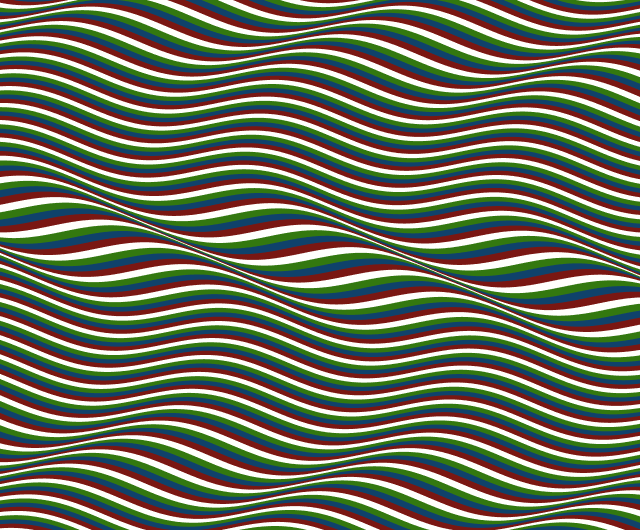
A Shadertoy shader for this pattern:

```glsl
// Tilted four-colour stripes, each one the same travelling sine curve.
// The crest position drifts from stripe to stripe, so neighbours spread apart
// or pinch together. The stripe under a pixel is found by bisection.

// Horizontal crest position of the stripe at level v
float crestShift(float v) {
    float a = 7.45 * (v - 0.421);
    return 0.70 + 0.22 * (sin(a) + 0.12 * sin(2.0 * a) + 0.12 * sin(3.0 * a));
}

// Height at which stripe level v crosses column x, before the tilt
float stripeHeight(float v, float x) {
    return v - 0.0236 * cos(13.3 * (x - crestShift(v)));
}

// Inverse of stripeHeight: it rises steadily with v, so bisection is safe
float stripeLevel(float height, float x) {
    float low = height - 0.0236;
    float high = height + 0.0236;
    for (int i = 0; i < 16; i++) {
        float middle = 0.5 * (low + high);
        if (stripeHeight(middle, x) < height) low = middle;
        else high = middle;
    }
    return 0.5 * (low + high);
}

// Four equal bands per repeat, listed from the top down
vec3 bandColor(float phase) {
    float band = floor(4.0 * fract(phase));
    if (band < 1.0) return vec3(1.00, 1.00, 0.99);
    if (band < 2.0) return vec3(0.20, 0.47, 0.06);
    if (band < 3.0) return vec3(0.06, 0.26, 0.42);
    return vec3(0.48, 0.09, 0.07);
}

void mainImage(out vec4 fragColor, in vec2 fragCoord) {
    // Units of canvas height, y pointing down
    vec2 p = fragCoord / iResolution.y;
    p.y = 1.0 - p.y;

    float level = stripeLevel(p.y - 0.11 * p.x, p.x);

    // Size of one pixel measured in stripe levels
    float e = 0.0005;
    float spread = (stripeHeight(level + e, p.x) - stripeHeight(level - e, p.x)) / (2.0 * e);
    float footprint = 1.0 / (iResolution.y * max(spread, 0.05));

    // Box filter across the pixel
    vec3 color = vec3(0.0);
    for (int i = 0; i < 8; i++) {
        float offset = (float(i) + 0.5) / 8.0 - 0.5;
        color += bandColor(30.0 * (level + offset * footprint - 0.420) + 0.125);
    }
    fragColor = vec4(color / 8.0, 1.0);
}
```
